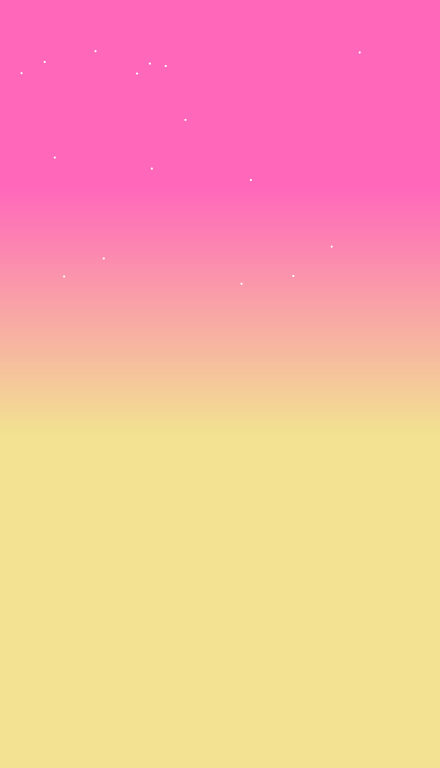
Write a Shadertoy shader that draws this background.

```glsl
const vec3 SKY_PINK = vec3(1.0, 0.402, 0.735);
const vec3 SAND_YELLOW = vec3(0.949, 0.886, 0.568);
const vec3 STAR_WHITE = vec3(1.0);

// Heights are fractions of the canvas, measured from the bottom
const float FADE_BOTTOM = 0.434;
const float FADE_TOP = 0.759;
const float STAR_BOTTOM = 0.62;
const float STAR_TOP = 0.965;
const float STAR_MARGIN = 0.04;
const float STAR_RADIUS = 0.0013;
const int STAR_COUNT = 16;

vec2 hash21(float n) {
    vec3 p = fract(n * vec3(0.1031, 0.1030, 0.0973));
    p += dot(p, p.yzx + 33.33);
    return fract((p.xx + p.yz) * p.zy);
}

// Coverage of small round stars scattered over the upper sky
float starField(vec2 point, float aspect, float pixel) {
    float coverage = 0.0;
    for (int i = 0; i < STAR_COUNT; i++) {
        vec2 random = hash21(float(i) + 1.0);
        vec2 center = vec2(aspect * mix(STAR_MARGIN, 1.0 - STAR_MARGIN, random.x),
                           mix(STAR_BOTTOM, STAR_TOP, random.y));
        float edge = STAR_RADIUS - distance(point, center);
        coverage = max(coverage, clamp(edge / pixel + 0.5, 0.0, 1.0));
    }
    return coverage;
}

void mainImage(out vec4 fragColor, in vec2 fragCoord) {
    vec2 point = fragCoord / iResolution.y;
    float aspect = iResolution.x / iResolution.y;
    float pixel = 1.0 / iResolution.y;

    // Linear fade between two flat bands
    float fade = clamp((point.y - FADE_BOTTOM) / (FADE_TOP - FADE_BOTTOM), 0.0, 1.0);
    vec3 color = mix(SAND_YELLOW, SKY_PINK, fade);

    color = mix(color, STAR_WHITE, starField(point, aspect, pixel));
    fragColor = vec4(color, 1.0);
}
```
